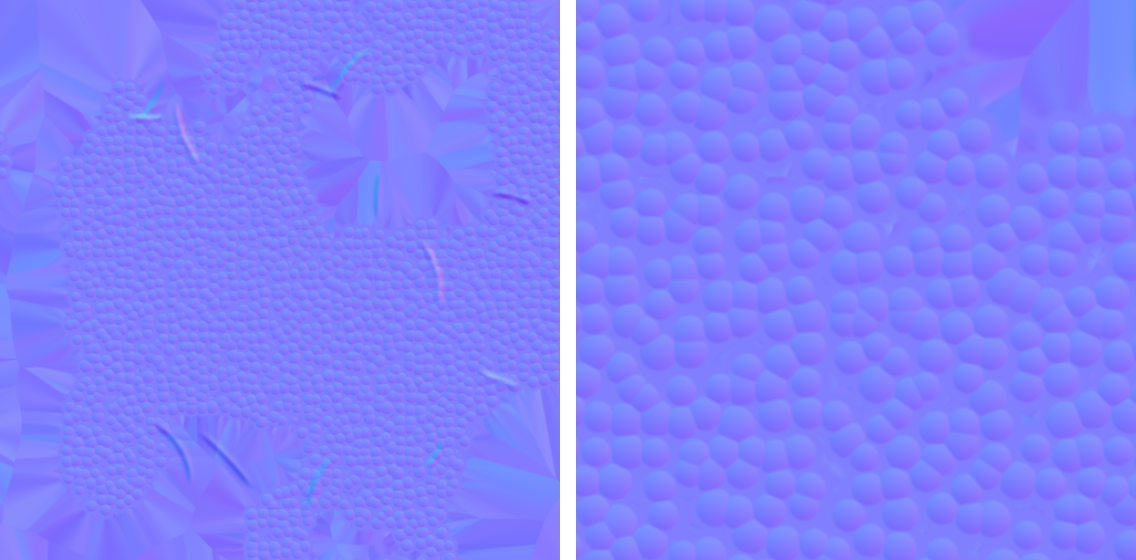
Left: the whole. Right: its middle third, enlarged.
A Shadertoy shader for this texture map:

```glsl
// Tangent-space normal map: islands of small round pebbles, with gaps filled by
// straight streaks fanning out from the nearest island rim, plus a few curved creases.
// A ring search finds the two nearest pebbles; their tilts blend at the shared edge.

const float CELLS = 54.0;      // pebble grid cells across the canvas
const int MAX_RINGS = 15;      // reach of the search into the gaps
const int CREASES = 13;

vec2 hash2(vec2 p) {
    vec2 k = vec2(dot(p, vec2(127.1, 311.7)), dot(p, vec2(269.5, 183.3)));
    return fract(sin(k) * 43758.5453);
}

vec2 noise2(vec2 p) {
    vec2 i = floor(p), f = fract(p);
    f = f * f * (3.0 - 2.0 * f);
    vec2 low = mix(hash2(i), hash2(i + vec2(1, 0)), f.x);
    vec2 high = mix(hash2(i + vec2(0, 1)), hash2(i + vec2(1, 1)), f.x);
    return mix(low, high, f.y);
}

// Positive where pebbles grow; p in canvas units
float island(vec2 p) {
    float broad = noise2(p * 6.5 + 3.7).x;
    float ragged = noise2(p * 17.0 + 9.1).y;
    float topLeft = smoothstep(0.84, 0.92, p.y) * smoothstep(0.42, 0.3, p.x);
    float lowRight = smoothstep(0.24, 0.1, length(p - vec2(1.0, 0.14)));
    float raggedShare = mix(0.2, 0.45, smoothstep(0.45, 0.8, p.y));
    return mix(broad, ragged, raggedShare) - 0.45 - topLeft - lowRight;
}

// Cell offset number k on the square ring of radius r
vec2 ringCell(int k, int r) {
    if (r == 0) return vec2(0);
    int side = k / (2 * r);
    vec2 o = vec2(k - side * 2 * r - r, -r);
    if (side == 1) return vec2(-o.y, o.x);
    if (side == 2) return -o;
    if (side == 3) return vec2(o.y, -o.x);
    return o;
}

// Surface tilt at g that belongs to the pebble at centre c (grid units)
vec2 pebbleTilt(vec2 g, vec2 c) {
    vec2 d = g - c;
    float dist = length(d);
    vec2 dir = d / max(dist, 0.001);
    float radius = mix(0.46, 0.62, hash2(c).x);

    // Round dome that falls back to flat ground
    float dome = dist / radius * smoothstep(radius + 0.08, radius - 0.08, dist);

    // Streak: rim detail carried straight outwards
    vec2 rim = c + dir * radius;
    vec2 streak = (noise2(rim * 4.5) - 0.5) * 0.26 + (hash2(c + 5.3) - 0.5) * 0.16;
    float outside = smoothstep(0.7, 1.05, dist);
    return dir * dome * vec2(0.14, 0.19) + streak * vec2(0.75, 1.0) * outside;
}

// Tilt of pebbles and streaks; edge is the blend width in grid units
vec2 groundTilt(vec2 g, float edge) {
    vec2 cell = floor(g), first = vec2(900.0), second = vec2(950.0);
    float d1 = 1000.0, d2 = 1000.0;
    for (int r = 0; r <= MAX_RINGS; r++) {
        if (float(r) - 1.0 > d2) break;
        for (int k = 0; k < max(1, 8 * r); k++) {
            vec2 id = cell + ringCell(k, r);
            vec2 c = id + 0.5 + (hash2(id) - 0.5) * 0.72;
            float d = distance(g, c);
            if (d >= d2) continue;
            if (island(c / CELLS) < 0.0 || hash2(id + 31.0).y < 0.06) continue;
            if (d < d1) {
                second = first; d2 = d1;
                first = c; d1 = d;
            } else {
                second = c; d2 = d;
            }
        }
    }
    float border = (d2 * d2 - d1 * d1) / (2.0 * max(distance(first, second), 0.01));
    float share = 0.5 - 0.5 * smoothstep(0.0, edge, border);
    return mix(pebbleTilt(g, first), pebbleTilt(g, second), share);
}

// Thin bent ridge: opposite tilts on its two sides
vec2 creaseTilt(vec2 p, vec2 centre, float angle, float bend, float halfLength) {
    vec2 along = vec2(cos(angle), sin(angle)), across = vec2(-along.y, along.x);
    vec2 q = vec2(dot(p - centre, along), dot(p - centre, across));
    float y = (q.y - bend * q.x * q.x) / 0.006;
    float ends = smoothstep(halfLength, halfLength * 0.5, abs(q.x));
    vec2 normal = normalize(across - along * 2.0 * bend * q.x);
    return normal * (y + 0.35) * exp(-y * y) * ends;
}

void mainImage(out vec4 fragColor, in vec2 fragCoord) {
    vec2 p = fragCoord / iResolution.y;
    float edge = max(1.3 * CELLS / iResolution.y, 0.06);
    vec2 tilt = groundTilt(p * CELLS, edge);

    // Scattered creases
    for (int i = 0; i < CREASES; i++) {
        vec2 place = hash2(vec2(i, 7.0)) * 0.84 + 0.08;
        vec2 shape = hash2(vec2(i, 19.0));
        float halfLength = mix(0.03, 0.085, hash2(vec2(i, 43.0)).x);
        tilt += 0.65 * creaseTilt(p, place, shape.x * 6.283, (shape.y - 0.5) * 9.0, halfLength);
    }

    vec3 normal = normalize(vec3(tilt, 1.0));
    fragColor = vec4(normal * 0.5 + 0.5, 1.0);
}
```
